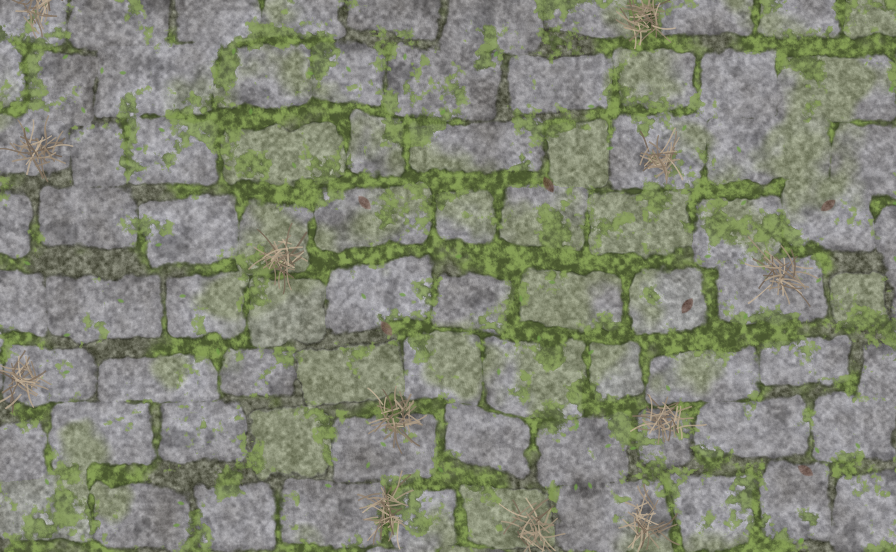
Give the GLSL for this texture, as a WebGL 2 fragment shader.

```glsl
#version 300 es
precision highp float;
// Old cobblestones with mossy joints, lichen, fallen leaves and dry grass.
// Staggered rows of jittered rounded boxes give the paving; layered value
// noise gives stone grain and moss; line segments in sparse cells give tufts.
uniform vec2 u_resolution;
out vec4 fragColor;

float hash(vec2 p) {
  return fract(sin(dot(p, vec2(127.1, 311.7))) * 43758.5);
}

float noise(vec2 p) {
  vec2 i = floor(p), f = fract(p);
  f = f * f * (3.0 - 2.0 * f);
  return mix(mix(hash(i), hash(i + vec2(1, 0)), f.x),
             mix(hash(i + vec2(0, 1)), hash(i + vec2(1, 1)), f.x), f.y);
}

float fbm(vec2 p) {
  float sum = 0.0, amp = 0.533;
  for (int i = 0; i < 4; i++) {
    sum += amp * noise(p);
    p = mat2(1.6, 1.2, -1.2, 1.6) * p + 7.3;
    amp *= 0.5;
  }
  return sum;
}

vec2 rotate(vec2 p, float a) {
  return mat2(cos(a), -sin(a), sin(a), cos(a)) * p;
}

float roundedBox(vec2 p, vec2 halfSize, float radius) {
  vec2 q = abs(p) - halfSize + radius;
  return length(max(q, 0.0)) + min(max(q.x, q.y), 0.0) - radius;
}

float segment(vec2 p, vec2 a, vec2 b) {
  vec2 ab = b - a;
  return length(p - a - ab * clamp(dot(p - a, ab) / dot(ab, ab), 0.0, 1.0));
}

// x: signed distance to the nearest stone, y: random value of that stone
vec2 paving(vec2 p, vec2 cell) {
  vec2 best = vec2(1.0, 0.0);
  for (int j = -1; j <= 1; j++) {
    float row = floor(p.y / cell.y) + float(j);
    float shift = 0.5 * mod(row, 2.0) + 0.4 * hash(vec2(row, 3.7));
    for (int i = -1; i <= 1; i++) {
      vec2 id = vec2(floor(p.x / cell.x - shift) + float(i), row);
      float left = id.x + shift + 0.5 * (hash(id) - 0.5);
      float right = id.x + 1.0 + shift + 0.5 * (hash(id + vec2(1, 0)) - 0.5);
      float rnd = hash(id + 41.3);
      float middle = row + 0.5 + 0.32 * (hash(id + 17.9) - 0.5);
      vec2 halfSize = cell * vec2(0.5 * (right - left), mix(0.41, 0.53, hash(id + 5.1)));
      halfSize -= mix(0.001, 0.010, hash(id + 29.7));
      vec2 local = rotate(p - cell * vec2(0.5 * (left + right), middle), 0.16 * (rnd - 0.5));
      float d = roundedBox(local, halfSize, 0.016);
      if (d < best.x) best = vec2(d, rnd);
    }
  }
  return best;
}

// Coverage of small pointed leaves scattered in some cells
float leaves(vec2 p, float cell, float chance, float size, float px) {
  vec2 id = floor(p / cell);
  vec2 jitter = 0.4 * (vec2(hash(id + 2.3), hash(id + 8.9)) - 0.5);
  vec2 q = rotate(p - (id + 0.5 + jitter) * cell, 6.28 * hash(id + 13.1));
  float d = length(vec2(abs(q.x), abs(q.y) + 0.75 * size)) - 1.25 * size;
  return step(hash(id + 61.7), chance) * (1.0 - smoothstep(-px, px, d));
}

// Dry grass: rgb is blade colour, a is coverage; shade darkens the ground
vec4 dryGrass(vec2 p, float cell, float px, out float shade) {
  vec2 id = floor(p / cell);
  vec2 q = p - (id + 0.5 + 0.3 * (vec2(hash(id + 3.1), hash(id + 9.2)) - 0.5)) * cell;
  float present = step(hash(id + 23.3), 0.32);
  shade = present * (1.0 - smoothstep(0.005, 0.05, length(q)));
  vec4 grass = vec4(0.0);
  for (int i = 0; i < 38; i++) {
    vec2 key = id * 7.0 + float(i) * 1.37;
    vec2 root = 0.05 * (vec2(hash(key), hash(key + 4.4)) - 0.5);
    vec2 tip = root + rotate(vec2(mix(0.02, 0.055, hash(key + 6.6)), 0.0), 6.28 * hash(key + 1.9));
    float d = segment(q + 0.004 * sin(q.yx * 70.0 + float(i)), root, tip);
    float cover = present * 0.8 * (1.0 - smoothstep(0.0004, 0.0006 + px, d));
    vec3 blade = mix(vec3(0.43, 0.37, 0.31), vec3(0.78, 0.71, 0.61), hash(key + 11.0));
    grass = mix(grass, vec4(blade, 1.0), cover);
  }
  return grass;
}

void main() {
  float px = 1.0 / u_resolution.y;
  vec2 p = gl_FragCoord.xy * px;
  float broad = fbm(p * 6.0 + 3.0), blotch = fbm(p * 17.0 + 20.0);
  float grain = fbm(p * 130.0), fleck = fbm(p * 95.0 + 50.0);

  // Paving shape with bent rows and chipped edges
  vec2 bend = vec2(noise(p * 5.0), noise(p * 5.0 + 31.0)) - 0.5;
  vec2 stone = paving(p + 0.036 * bend, vec2(0.170, 0.132));
  float d = stone.x + 0.026 * (fbm(p * 34.0 + 9.0) - 0.5);

  // Weathered stone faces
  float tone = 0.35 * stone.y + 1.2 * (blotch - 0.5) + 0.7 * (broad - 0.5) + 0.37;
  vec3 face = mix(vec3(0.48, 0.47, 0.465), vec3(0.67, 0.67, 0.695), clamp(tone, 0.0, 1.0));
  face += 0.36 * (grain - 0.5);
  face *= 1.0 - 0.20 * smoothstep(0.62, 0.76, fbm(p * 24.0 + 70.0));
  face *= 0.91 + 0.09 * smoothstep(0.0, 0.012, -d);

  // Moss and mud in the joints
  vec3 moss = mix(vec3(0.29, 0.34, 0.19), vec3(0.53, 0.62, 0.34), smoothstep(0.25, 0.75, fleck));
  vec3 mud = vec3(0.41, 0.415, 0.355) + 0.5 * (grain - 0.5);
  vec3 joint = mix(mud, moss, smoothstep(0.36, 0.56, broad + 0.4 * (blotch - 0.5)));
  vec3 color = mix(face, joint, smoothstep(-0.003, 0.004, d));
  color *= 1.0 - 0.20 * (1.0 - smoothstep(0.0, 0.005, abs(d - 0.002)));

  // Pale film and speckled lichen spreading over the faces
  float film = smoothstep(0.82, 0.89, stone.y) + smoothstep(0.59, 0.73, broad);
  film = clamp(film, 0.0, 1.0) * (1.0 - smoothstep(-0.003, 0.003, d));
  color = mix(color, vec3(0.51, 0.545, 0.39) + 0.4 * (grain - 0.5), 0.65 * film);
  float creep = smoothstep(0.65, 0.76, blotch + 0.45 * (fleck - 0.5) + 0.06 * film
                           + 0.09 * smoothstep(-0.022, 0.0, d));
  color = mix(color, moss, 0.8 * creep);

  // Fallen leaves, green sprouts and dry grass
  float brown = leaves(p + 0.004 * bend, 0.27, 0.3, 0.016, px);
  color = mix(color, vec3(0.44, 0.34, 0.30) + 0.4 * (grain - 0.5), 0.75 * brown);
  float sprout = leaves(p + 0.1, 0.034, 0.05, 0.006, px);
  color = mix(color, vec3(0.44, 0.60, 0.28), 0.8 * sprout);
  float shade;
  vec4 grass = dryGrass(p + 0.07, 0.23, px, shade);
  color = mix(color * (1.0 - 0.25 * shade), grass.rgb / max(grass.a, 0.001), grass.a);

  fragColor = vec4(clamp(color, 0.0, 1.0), 1.0);
}
```
